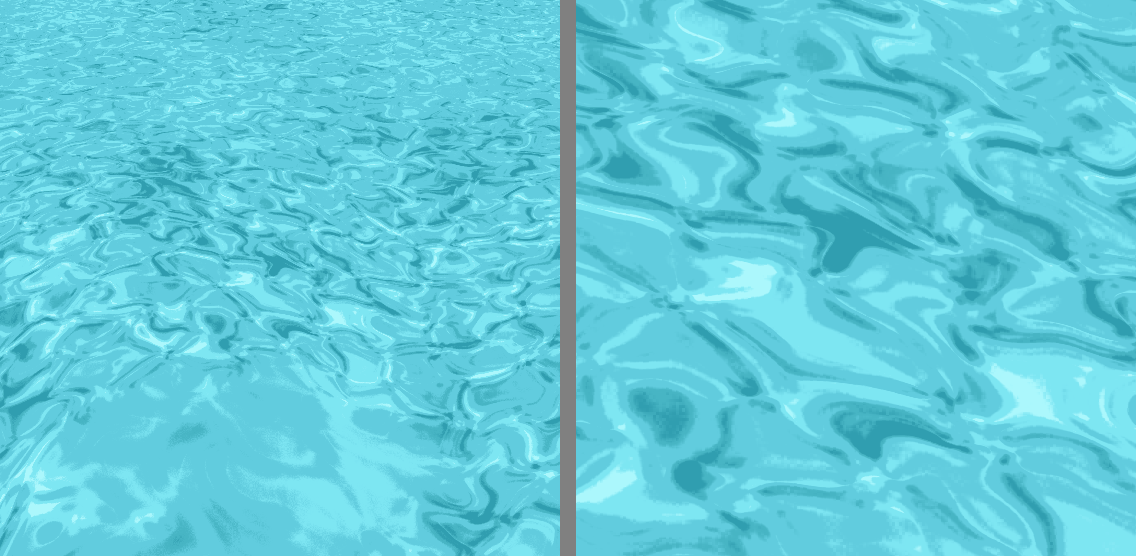
Left, the full canvas; right, a detail of the centre.
A WebGL 1 fragment shader for this texture:

```glsl
precision highp float;
// Rippled turquoise pool water seen at a slant, finer towards the far edge.
// Warped gradient noise on a perspective plane gives a tone, which calm areas,
// shadows and light rings modify before it is mapped to five soft colour bands.
uniform vec2 u_resolution;

const vec3 DEEP = vec3(0.19, 0.62, 0.69);
const vec3 SHADE = vec3(0.28, 0.71, 0.77);
const vec3 WATER = vec3(0.38, 0.80, 0.87);
const vec3 LIGHT = vec3(0.49, 0.90, 0.95);
const vec3 GLINT = vec3(0.67, 0.97, 0.99);

float hash(vec2 p) {
  vec3 h = fract(vec3(p.xyx) * 0.1031);
  h += dot(h, h.yzx + 33.33);
  return fract((h.x + h.y) * h.z);
}

float slope(vec2 cell, vec2 offset) {
  float angle = 6.2832 * hash(cell);
  return dot(vec2(cos(angle), sin(angle)), offset);
}

float noise(vec2 p) {
  vec2 i = floor(p), f = fract(p), e = vec2(1.0, 0.0);
  vec2 u = f * f * f * (f * (f * 6.0 - 15.0) + 10.0);
  return mix(mix(slope(i, f), slope(i + e, f - e), u.x),
             mix(slope(i + e.yx, f - e.yx), slope(i + e.xx, f - e.xx), u.x), u.y);
}

vec2 warp(vec2 p, float amount) {
  return p + amount * vec2(noise(p * 0.7 + 19.0), noise(p * 0.7 + 57.0));
}

float layers(vec2 p, float roughness) {
  float sum = 0.0, weight = 1.0;
  for (int i = 0; i < 3; i++) {
    sum += weight * noise(p);
    p = mat2(1.7, 0.8, -0.8, 1.7) * p + 31.0;
    weight *= roughness;
  }
  return sum;
}

// Bright thread along the zero line of the noise
float thread(vec2 p, float sharpness) {
  return pow(1.0 - min(abs(noise(p)), 1.0), sharpness);
}

// Soft elliptical mask
float spot(vec2 p, vec2 centre, vec2 radius) {
  vec2 d = (p - centre) / radius;
  return exp(-dot(d, d));
}

float ring(vec2 p, vec2 centre, float radius, float width) {
  float d = (length(p - centre) - radius) / width;
  return exp(-d * d);
}

// Water plane: gently bent near the viewer, compressed with distance
vec2 plane(vec2 uv) {
  float near = 1.0 - smoothstep(0.45, 0.9, uv.y);
  float bent = uv.y - 0.055 * near * sin(6.2832 * uv.x);
  float depth = 1.45 - bent;
  return vec2(20.0 * (uv.x - 0.5) / depth, 35.0 / depth) + 100.0;
}

vec3 waterColour(float tone) {
  vec3 c = mix(DEEP, SHADE, smoothstep(-2.05, -1.5, tone));
  c = mix(c, WATER, smoothstep(-1.4, -0.75, tone));
  c = mix(c, LIGHT, smoothstep(0.2, 0.95, tone));
  return mix(c, GLINT, smoothstep(1.75, 2.3, tone));
}

void main() {
  vec2 uv = gl_FragCoord.xy / u_resolution;
  vec2 water = plane(uv);
  vec2 drift = uv + 0.06 * vec2(noise(uv * 9.0), noise(uv * 9.0 + 40.0));

  // Small choppy ripples, strongest in the middle distance
  float near = 1.0 - smoothstep(0.5, 0.85, uv.y);
  vec2 folded = warp(water, 1.7);
  float ripple = 3.3 * layers(folded, 0.6);
  ripple += 1.3 * thread(folded * 0.8 + 11.0, 12.0) - 0.45;
  ripple *= mix(0.72, 1.08, near);

  // Broad smooth facets in the calm foreground
  vec2 broad = warp(water * 0.5, 1.6);
  float facets = 2.5 * layers(broad, 0.45) + 0.7 * thread(broad + 5.0, 14.0) - 0.1;
  float calm = spot(drift, vec2(0.43, 0.12), vec2(0.38, 0.24));
  calm = smoothstep(0.3, 0.62, calm);
  float tone = mix(ripple, facets, calm * 0.9);

  // Slow swell, pools of shadow and patches of light
  tone += 1.0 * noise(uv * vec2(4.0, 6.0) + 3.0);
  float shadow = spot(drift, vec2(0.30, 0.66), vec2(0.10, 0.07));
  shadow += spot(drift, vec2(0.82, 0.71), vec2(0.06, 0.07));
  shadow += spot(drift, vec2(0.52, 0.52), vec2(0.08, 0.04));
  shadow += spot(drift, vec2(0.01, 0.27), vec2(0.05, 0.10));
  shadow += spot(drift, vec2(0.87, 0.09), vec2(0.08, 0.07));
  shadow += spot(drift, vec2(0.42, 0.05), vec2(0.08, 0.06));
  shadow += 0.7 * spot(drift, vec2(0.82, 0.30), vec2(0.05, 0.15));
  float shine = spot(drift, vec2(0.62, 0.15), vec2(0.13, 0.12));
  shine += 0.7 * spot(drift, vec2(0.30, 0.22), vec2(0.08, 0.07));
  shine += 1.6 * ring(drift, vec2(0.11, 0.10), 0.055, 0.022);
  shine += 1.2 * ring(drift, vec2(0.28, 0.035), 0.028, 0.012);
  tone += 0.75 * shine - 1.05 * shadow;

  // Fine grain that softens the colour bands
  tone += 0.28 * (hash(floor(uv * 512.0)) - 0.5);
  gl_FragColor = vec4(waterColour(tone), 1.0);
}
```
